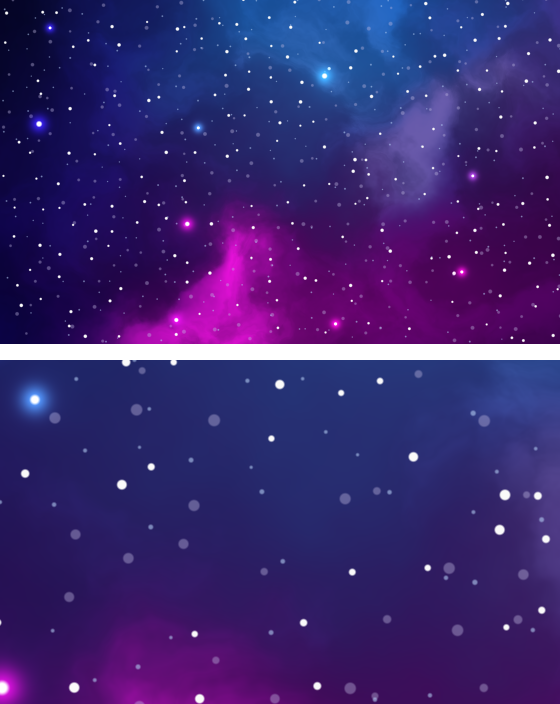
Top, the full canvas; bottom, a detail of the centre.
Write a Shadertoy shader that draws this background.

```glsl
// Starry night sky with blue, violet and magenta nebula clouds.

vec2 hash22(vec2 p) {
    vec3 h = fract(vec3(p.xyx) * vec3(0.1031, 0.1030, 0.0973));
    h += dot(h, h.yzx + 33.33);
    return fract((h.xx + h.yz) * h.zy);
}

float valueNoise(vec2 p) {
    vec2 cell = floor(p), f = fract(p);
    f = f * f * (3.0 - 2.0 * f);
    float bottom = mix(hash22(cell).x, hash22(cell + vec2(1, 0)).x, f.x);
    float top = mix(hash22(cell + vec2(0, 1)).x, hash22(cell + vec2(1, 1)).x, f.x);
    return mix(bottom, top, f.y);
}

float fbm(vec2 p) {
    float sum = 0.0, amplitude = 0.5;
    for (int i = 0; i < 6; i++) {
        sum += amplitude * valueNoise(p);
        p = mat2(1.6, 1.2, -1.2, 1.6) * p + 7.3;
        amplitude *= 0.5;
    }
    return sum;
}

// Soft elliptical patch
float blob(vec2 p, vec2 center, vec2 radius) {
    vec2 d = (p - center) / radius;
    return exp(-dot(d, d));
}

float segmentDistance(vec2 p, vec2 a, vec2 b) {
    vec2 ab = b - a;
    return length(p - a - ab * clamp(dot(p - a, ab) / dot(ab, ab), 0.0, 1.0));
}

vec3 nebula(vec2 p) {
    vec2 warp = vec2(fbm(p * 4.0 + 20.0), fbm(p * 4.0 + 50.0)) - 0.49;
    vec2 q = p + 0.28 * warp;
    float cloud = smoothstep(0.3, 0.68, fbm(p * 5.0 + warp * 2.0 + 80.0));

    // Dark sky, from navy on the left to plum on the right
    vec3 col = mix(vec3(0.05, 0.01, 0.25), vec3(0.17, 0.01, 0.25), smoothstep(0.1, 1.1, q.x));
    col = mix(col, vec3(0.09, 0.06, 0.42), 0.85 * blob(q, vec2(0.22, 0.66), vec2(0.26, 0.38)));
    col = mix(col, vec3(0.01, 0.01, 0.12), 0.9 * blob(q, vec2(0.0, 1.0), vec2(0.2, 0.33)));
    col = mix(col, vec3(0.02, 0.01, 0.24), 0.8 * blob(q, vec2(0.0, 0.1), vec2(0.25, 0.3)));

    // Broad colour fields
    col = mix(col, vec3(0.28, 0.15, 0.46), 0.8 * blob(q, vec2(1.6, 0.9), vec2(0.3, 0.3)));
    col = mix(col, vec3(0.40, 0.01, 0.43), 0.95 * blob(q, vec2(1.05, 0.12), vec2(0.6, 0.36)));
    col = mix(col, vec3(0.18, 0.13, 0.43), 0.85 * blob(q, vec2(0.85, 0.53), vec2(0.45, 0.2)));
    col = mix(col, vec3(0.09, 0.34, 0.67), min(1.0, 1.25 * blob(q, vec2(0.97, 1.0), vec2(0.5, 0.36))));

    // Billowing clouds
    col = mix(col, vec3(0.32, 0.47, 0.74),
              (0.25 + 0.5 * cloud) * blob(q, vec2(0.9, 0.79), vec2(0.27, 0.24)));
    float band = segmentDistance(q, vec2(1.1, 0.48), vec2(1.22, 0.68));
    band = min(band, segmentDistance(q, vec2(1.22, 0.68), vec2(1.48, 0.76)));
    col = mix(col, vec3(0.40, 0.34, 0.62), (0.35 + 0.5 * cloud) * exp(-band * band * 130.0));
    float flare = blob(q, vec2(0.68, 0.24), vec2(0.1, 0.13))
                + blob(q, vec2(0.62, 0.02), vec2(0.25, 0.12));
    col = mix(col, vec3(0.83, 0.06, 0.78), min(1.0, flare) * (0.5 + 0.45 * cloud));
    return col * (0.88 + 0.24 * cloud);
}

// One jittered dot per grid cell, kept clear of the cell border
float starLayer(vec2 p, float cellSize, float radius, float share, float seed) {
    vec2 cell = floor(p / cellSize);
    vec2 center = (cell + 0.12 + 0.76 * hash22(cell + seed)) * cellSize;
    vec2 pick = hash22(cell + seed + 37.0);
    float size = radius * (0.65 + 0.5 * pick.y);
    float edge = max(0.0012, 0.8 / iResolution.y);
    float dotMask = 1.0 - smoothstep(size - edge, size + edge, length(p - center));
    return dotMask * step(pick.x, share);
}

void mainImage(out vec4 fragColor, in vec2 fragCoord) {
    vec2 p = fragCoord / iResolution.y;
    float aspect = iResolution.x / iResolution.y;
    vec3 col = nebula(p);

    // Faint, tiny and bright stars
    col = mix(col, vec3(0.75, 0.72, 0.88), 0.4 * starLayer(p, 0.064, 0.0050, 0.6, 11.0));
    col = mix(col, vec3(0.70, 0.80, 0.95), 0.6 * starLayer(p, 0.055, 0.0022, 0.5, 203.0));
    col = mix(col, vec3(0.98), starLayer(p, 0.075, 0.0044, 0.65, 407.0));

    // Large glowing stars: cyan above, blue at the left, magenta below
    for (int i = 1; i <= 9; i++) {
        vec2 place = fract(vec2(0.56, 0.5) + float(i) * vec2(0.7549, 0.5698));
        float size = mix(0.0045, 0.0095, hash22(vec2(float(i), 5.0)).x);
        float d = length(p - place * vec2(aspect, 1.0));
        vec3 tint = mix(vec3(0.95, 0.05, 0.85), vec3(0.25, 0.70, 1.0), smoothstep(0.35, 0.7, place.y));
        tint = mix(vec3(0.22, 0.12, 0.95), tint, smoothstep(0.05, 0.4, place.x));
        col = mix(col, tint, 0.85 * exp(-d * d / (size * size * 7.0)));
        col += tint * 0.22 * exp(-d / (size * 2.5));
        col = mix(col, vec3(1.0), 1.0 - smoothstep(size * 0.5, size * 1.2, d));
    }
    fragColor = vec4(clamp(col, 0.0, 1.0), 1.0);
}
```
